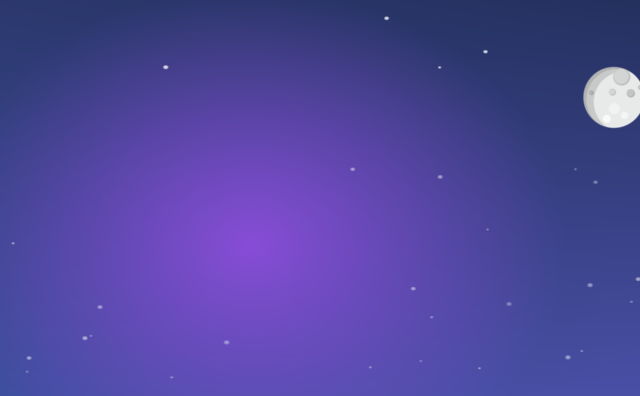
A Shadertoy shader for this background:

```glsl
// Night sky: a vertical indigo gradient under an elliptical violet glow,
// stars scattered on jittered hash grids, and a cratered moon cut by the
// right edge. Lengths are in canvas heights.

float hash(vec2 p) {
    vec3 q = fract(p.xyx * vec3(0.1031, 0.1030, 0.0973));
    q += dot(q, q.yzx + 33.33);
    return fract((q.x + q.y) * q.z);
}

// Antialiased coverage of a disc
float disc(vec2 p, vec2 center, float radius) {
    float pixel = 1.0 / iResolution.y;
    return smoothstep(pixel, -pixel, length(p - center) - radius);
}

// Fraction of the violet glow, fading evenly from its centre
float glowAt(vec2 p) {
    return max(0.0, 1.0 - length((p - vec2(0.635, 0.382)) / vec2(0.80, 0.65)));
}

vec3 sky(vec2 p, float aspect) {
    vec3 top = mix(vec3(0.17, 0.22, 0.43), vec3(0.14, 0.19, 0.37), p.x / aspect);
    vec3 bottom = mix(vec3(0.24, 0.31, 0.62), vec3(0.29, 0.31, 0.65), p.x / aspect);
    vec3 color = mix(bottom, top, p.y);
    return mix(color, vec3(0.53, 0.30, 0.84), pow(glowAt(p), 1.06));
}

// Slightly flattened stars, at most one per cell, denser near the horizon
float stars(vec2 p, float cellSize, float radius, float amount, float seed) {
    vec2 cell = floor(p / cellSize);
    vec2 id = cell + seed;
    vec2 middle = (cell + 0.5) * cellSize;
    float density = amount * mix(1.0, 0.3, smoothstep(0.25, 0.5, middle.y));
    density *= 1.0 - smoothstep(0.4, 0.65, glowAt(middle));

    vec2 jitter = vec2(hash(id + 3.7), hash(id + 19.3)) - 0.5;
    vec2 center = middle + jitter * cellSize * 0.8;
    float size = radius * mix(0.8, 1.1, hash(id + 41.1));
    float shape = disc((p - center) * vec2(0.75, 1.0), vec2(0.0), size);
    float brightness = mix(0.4, 0.65, hash(id + 57.9));
    brightness = mix(brightness, 0.95, smoothstep(0.65, 0.85, center.y));
    return shape * brightness * step(hash(id), density);
}

// Grey value of the moon surface, in units of the moon radius
float moonSurface(vec2 q) {
    float scale = 0.077;
    vec2 p = q * scale;
    float shade = 0.70;
    shade = mix(shade, 0.79, disc(p, vec2(0.10, -0.07) * scale, scale));
    shade = mix(shade, 0.915, disc(p, vec2(0.34, -0.15) * scale, scale));

    // Grey craters, each with a darker rim
    vec4 craters[5] = vec4[5](
        vec4(0.26, 0.67, 0.28, 0.83), vec4(-0.04, 0.17, 0.11, 0.83),
        vec4(0.56, 0.13, 0.13, 0.77), vec4(-0.73, 0.15, 0.07, 0.70),
        vec4(0.87, 0.32, 0.07, 0.78));
    for (int i = 0; i < 5; i++) {
        vec4 c = craters[i];
        shade = mix(shade, c.w - 0.08, disc(p, c.xy * scale, c.z * scale));
        shade = mix(shade, c.w, disc(p, (c.xy + vec2(-0.02, 0.02)) * scale, c.z * 0.88 * scale));
    }

    // Pale patches on the lower half
    shade = mix(shade, 0.95, disc(p, vec2(0.01, -0.37) * scale, 0.18 * scale));
    shade = mix(shade, 0.98, disc(p, vec2(-0.23, -0.70) * scale, 0.13 * scale));
    return mix(shade, 0.96, disc(p, vec2(0.35, -0.59) * scale, 0.12 * scale));
}

void mainImage(out vec4 fragColor, in vec2 fragCoord) {
    vec2 p = fragCoord / iResolution.y;
    float aspect = iResolution.x / iResolution.y;
    vec3 color = sky(p, aspect);

    // Large and small stars
    for (int i = 0; i < 2; i++) {
        float layer = float(i);
        float light = stars(p, 0.17, mix(0.0044, 0.0023, layer),
                            mix(0.65, 0.35, layer), 11.0 + 73.0 * layer);
        color = mix(color, vec3(0.86, 0.87, 0.93), light);
    }

    // Moon
    vec2 moonCenter = vec2(aspect - 0.066, 0.754);
    vec3 moonColor = vec3(0.995, 1.0, 1.0) * moonSurface((p - moonCenter) / 0.077);
    color = mix(color, moonColor, disc(p, moonCenter, 0.077));

    fragColor = vec4(color, 1.0);
}
```
